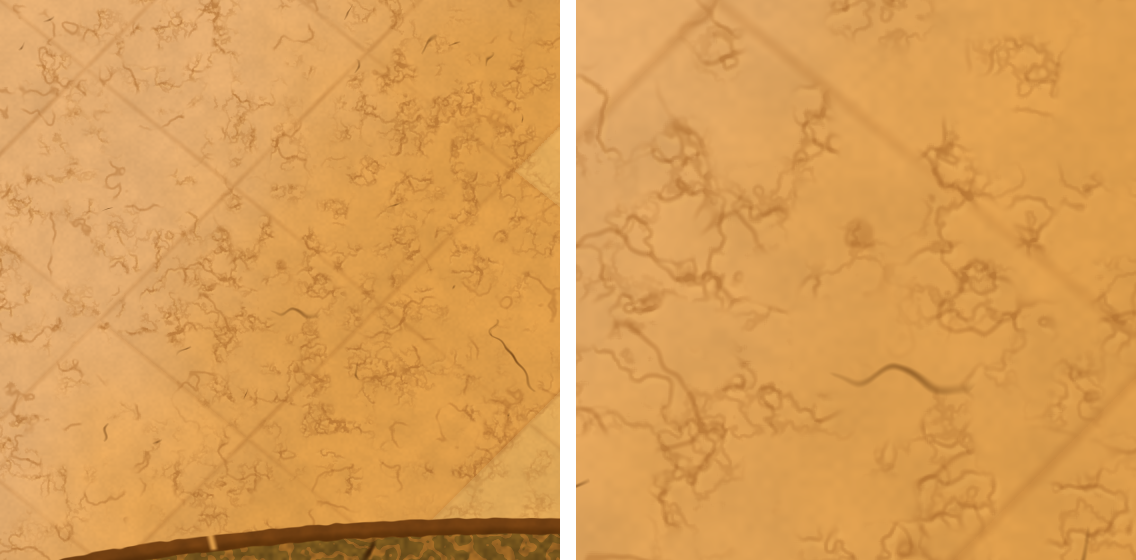
Left: the whole. Right: its middle third, enlarged.
Give the GLSL for this texture, as a Shadertoy shader.

```glsl
// Warm, honed marble floor laid in diagonal tiles, above a chipped dark border.
// Veins are level lines of fractal noise, kept only inside noisy patches;
// joints come from a skewed grid, and short dark cracks are scattered by hash.

const vec3 ROSE    = vec3(0.895, 0.68, 0.445);
const vec3 AMBER   = vec3(0.865, 0.61, 0.285);
const vec3 PALE    = vec3(0.885, 0.68, 0.37);
const vec3 VEIN    = vec3(0.65, 0.39, 0.15);
const vec3 CRACK   = vec3(0.37, 0.20, 0.04);
const vec3 BORDER  = vec3(0.45, 0.25, 0.07);
const vec3 OLIVE   = vec3(0.46, 0.33, 0.11);
const vec3 OCHRE   = vec3(0.66, 0.42, 0.15);

float hash(vec2 p) {
    return fract(sin(dot(p, vec2(127.1, 311.7))) * 43758.5);
}

float noise(vec2 p) {
    vec2 i = floor(p), f = fract(p);
    f = f * f * (3.0 - 2.0 * f);
    return mix(mix(hash(i), hash(i + vec2(1, 0)), f.x),
               mix(hash(i + vec2(0, 1)), hash(i + vec2(1, 1)), f.x), f.y);
}

float fbm(vec2 p) {
    float sum = 0.0, amp = 0.533;
    for (int i = 0; i < 4; i++) {
        sum += amp * noise(p);
        p = mat2(1.6, 1.2, -1.2, 1.6) * p + 7.3;
        amp *= 0.5;
    }
    return sum;
}

// Soft line of half width w around distance d, at least a pixel wide
float stroke(float d, float w) {
    return 1.0 - smoothstep(0.0, w + 1.0 / iResolution.y, abs(d));
}

// Meandering line where fractal noise crosses a level
float vein(vec2 p, float scale, float level, float w) {
    float n = fbm(p * scale);
    float slope = length(vec2(dFdx(n), dFdy(n))) * iResolution.y;
    return stroke((n - level) / max(slope, scale * 0.5), w);
}

// Jagged crack from a to b, tapering at both ends
float crack(vec2 p, vec2 a, vec2 b, float w) {
    p += 0.022 * (vec2(noise(p * 42.0), noise(p * 42.0 + 31.0)) - 0.5);
    vec2 ab = b - a;
    float t = clamp(dot(p - a, ab) / dot(ab, ab), 0.0, 1.0);
    return stroke(length(p - a - ab * t), w) * (1.0 - 0.7 * abs(2.0 * t - 1.0));
}

// Height of the border's upper edge
float borderTop(float x) {
    return 0.075 - 0.0965 * pow(max(1.0 - x, 0.0), 2.4);
}

vec3 marble(vec2 uv) {
    // Tile grid, with paler tiles toward the right
    vec2 grid = vec2((uv.x - uv.y + 0.25) / 0.475, (0.8 * uv.x + uv.y - 0.14) / 0.43);
    vec2 cell = floor(grid);
    vec2 joint = abs(fract(grid + 0.5) - 0.5) * vec2(0.336, 0.336);
    float pale = step(5.0, 2.0 * cell.x + cell.y);

    // Tone drifts from rose to amber, with cloudy mottling
    float cloud = fbm(uv * 5.0 + 3.0);
    float warm = smoothstep(-0.22, 0.42, 0.9 * uv.x - 0.55 * uv.y + 0.25 * (cloud - 0.5));
    vec3 col = mix(mix(ROSE, AMBER, warm), PALE, 0.7 * pale);
    col *= 1.0 + 0.09 * (fbm(uv * 26.0) - 0.5) + 0.06 * (cloud - 0.5);
    col *= 1.0 + 0.025 * (hash(cell + 4.0) - 0.5) + 0.03 * (noise(uv * 190.0) - 0.5);

    // Patchy veins, densest right of the middle, each with a light lip
    float dense = 0.2 * exp(-9.0 * dot(uv - vec2(0.63, 0.66), uv - vec2(0.63, 0.66)));
    float patchy = smoothstep(0.36, 0.62, fbm(uv * 9.0 + 11.0) + dense);
    float broken = smoothstep(0.32, 0.66, noise(uv * 38.0 + 5.0));
    float fine = vein(uv, 30.0, 0.5, 0.0022) + 0.7 * vein(uv + 3.7, 42.0, 0.44, 0.002);
    float wide = vein(uv + 8.1, 13.0, 0.5, 0.0024);
    float lip = vein(uv + vec2(-0.002, 0.003), 30.0, 0.5, 0.003);
    float visible = broken * (1.0 - 0.5 * pale);
    col = mix(col, PALE * 1.08, 0.2 * lip * patchy * visible);
    col = mix(col, VEIN, clamp(0.36 * fine * patchy + 0.36 * wide, 0.0, 0.6) * visible);

    // Faint, worn joints
    float seam = max(stroke(joint.x, 0.006), 0.7 * stroke(joint.y, 0.006));
    col = mix(col, VEIN, seam * (0.08 + 0.22 * noise(uv * 14.0 + 2.0)));

    // Scattered short cracks and two longer ones
    float dark = 0.0;
    for (float i = 0.0; i < 18.0; i++) {
        vec2 a = vec2(hash(vec2(i, 1.0)), 0.12 + 0.86 * hash(vec2(i, 2.0)));
        float angle = 0.4 + 1.3 * hash(vec2(i, 3.0));
        vec2 span = vec2(cos(angle), sin(angle)) * mix(0.006, 0.035, hash(vec2(i, 4.0)));
        dark = max(dark, 0.5 * crack(uv, a, a + span, 0.0015));
    }
    dark = max(dark, 0.75 * crack(uv, vec2(0.88, 0.42), vec2(0.955, 0.31), 0.0025));
    dark = max(dark, 0.5 * crack(uv, vec2(0.49, 0.445), vec2(0.57, 0.43), 0.002));
    return mix(col, CRACK, dark);
}

void mainImage(out vec4 fragColor, in vec2 fragCoord) {
    vec2 uv = fragCoord / iResolution.xy;
    float px = 1.0 / iResolution.y;
    vec3 col = marble(uv);

    // Dark border strip, broken by one slanted chip
    float depth = borderTop(uv.x) - uv.y + 0.004 * (noise(uv * 60.0) - 0.5);
    vec3 strip = mix(BORDER, CRACK, smoothstep(0.012, 0.026, depth)) * (0.88 + 0.24 * fbm(uv * 40.0));
    float chip = stroke(uv.x - 0.378 + 0.25 * (uv.y - 0.035), 0.009);
    strip = mix(strip, AMBER, chip * smoothstep(0.03, 0.022, depth));

    // Ornamented olive band below, split by a crack
    float scroll = smoothstep(0.1, 0.7, sin(34.0 * fbm(uv * 16.0)));
    vec3 band = mix(OLIVE, OCHRE, 0.7 * scroll) * (0.85 + 0.3 * noise(uv * 120.0));
    band = mix(band, CRACK * 0.7, crack(uv, vec2(0.65, -0.01), vec2(0.672, 0.045), 0.005));

    strip = mix(strip, band, smoothstep(-px, px, depth - 0.029));
    col = mix(col, strip, smoothstep(-px, px, depth));
    fragColor = vec4(clamp(col, 0.0, 1.0), 1.0);
}
```
